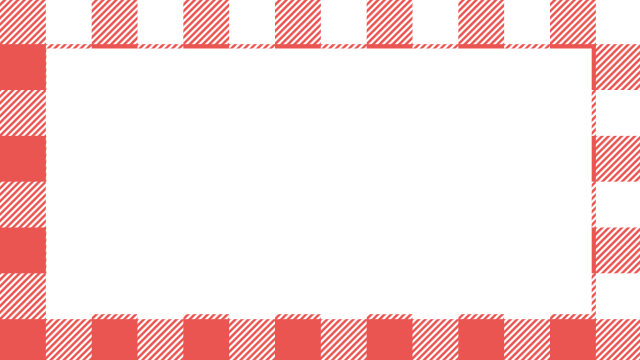
A Shadertoy shader for this background:

```glsl
// A red gingham tablecloth behind a plain white panel.
// Column and row bands cross: two bands give solid red, one gives diagonal
// stripes, none gives white. Every edge is smoothed by its pixel coverage.

const float CANVAS_HEIGHT = 432.0;                 // design units from top to bottom
const float CELL = 55.0;                           // side of one check
const vec2  GRID_ORIGIN = vec2(0.0, 53.0);         // top left corner of a solid check
const float STRIPES_PER_CELL = 7.0;
const float STRIPE_FILL = 0.53;                    // inked part of a stripe period
const vec2  PANEL_MIN = vec2(55.6, 58.2);          // top left of the panel
const vec2  PANEL_MAX = vec2(710.0, 377.0);        // bottom right of the panel
const vec3  RED = vec3(0.918, 0.333, 0.322);
const vec3  WHITE = vec3(1.0);

// Signed distance (positive inside) to bands centred on multiples of the period.
float bandDistance(float x, float period, float width) {
    return 0.5 * width - abs(mod(x + 0.5 * period, period) - 0.5 * period);
}

float coverage(float distanceInside, float pixel) {
    return clamp(distanceInside / pixel + 0.5, 0.0, 1.0);
}

float gingham(vec2 p, float pixel) {
    // Crossing bands, one cell wide and one cell apart
    vec2 q = p - GRID_ORIGIN;
    float column = coverage(bandDistance(q.x - 0.5 * CELL, 2.0 * CELL, CELL), pixel);
    float row = coverage(bandDistance(q.y - 0.5 * CELL, 2.0 * CELL, CELL), pixel);

    // Diagonal stripes, measured across their width
    float period = CELL / STRIPES_PER_CELL * inversesqrt(2.0);
    float across = (q.x + q.y) * inversesqrt(2.0);
    float stripe = coverage(bandDistance(across, period, period * STRIPE_FILL), pixel * 1.2);

    float both = column * row;
    float single = column + row - 2.0 * both;
    return both + single * stripe;
}

float panel(vec2 p, float pixel) {
    vec2 inside = min(p - PANEL_MIN, PANEL_MAX - p);
    return coverage(inside.x, pixel) * coverage(inside.y, pixel);
}

void mainImage(out vec4 fragColor, in vec2 fragCoord) {
    // Design units, with y measured downward from the top edge
    float pixel = CANVAS_HEIGHT / iResolution.y;
    vec2 p = vec2(fragCoord.x, iResolution.y - fragCoord.y) * pixel;

    vec3 cloth = mix(WHITE, RED, gingham(p, pixel));
    fragColor = vec4(mix(cloth, WHITE, panel(p, pixel)), 1.0);
}
```
